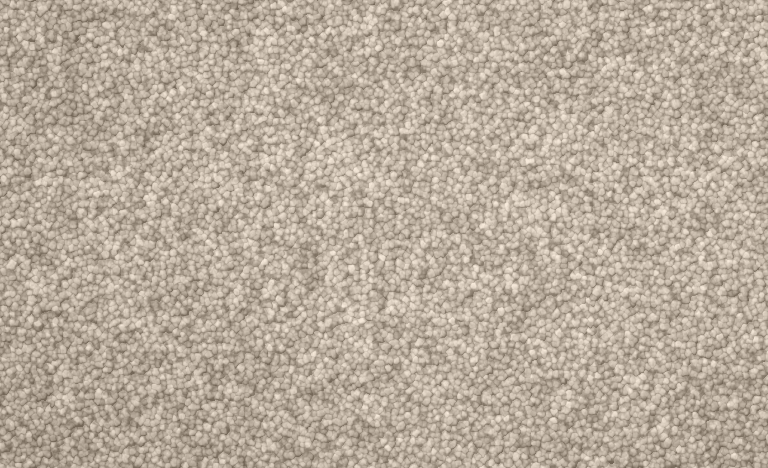
Give the GLSL for this texture, as a WebGL 1 fragment shader.

```glsl
precision highp float;
// Cut-pile carpet in warm beige: small ragged tufts that overlap each other.
// Each tuft is a dome of random height; the tallest shows through, the hollows
// between fall dark. Fibre noise roughens it, a broad falloff lights the room.

uniform vec2 u_resolution;

const vec3 SHADOW_BEIGE = vec3(0.56, 0.51, 0.45);
const vec3 LIGHT_BEIGE = vec3(0.87, 0.82, 0.76);
const float TUFTS_PER_HEIGHT = 90.0;
const float JITTER = 0.95;
const float WARP = 0.42;             // raggedness of tuft outlines, in tufts
const float HEIGHT_SPREAD = 0.45;    // difference between short and tall tufts
const float DOME_CURVE = 1.3;
const float OVERLAP_SHARPNESS = 12.0;
const float HOLLOW_LEVEL = -0.35;
const float CREST_LEVEL = 0.30;
const float BASE_TONE = 0.55;
const float TUFT_VARIATION = 0.48;
const float HOLLOW_DEPTH = 0.62;
const float HOLLOW_MEAN = 0.54;
const float RELIEF = 0.36;
const float FIBRE_CONTRAST = 0.40;
const float CLUMP_CONTRAST = 0.24;
const float PATCH_CONTRAST = 0.05;
const vec2 LIGHT_DIRECTION = vec2(-0.55, 0.83);
const vec2 GLOW_CENTRE = vec2(0.62, 0.60);
const float GLOW_GAIN = 0.075;
const float GLOW_FALLOFF = 0.40;

float hash(vec2 p) {
  vec3 q = fract(vec3(p.xyx) * 0.1031);
  q += dot(q, q.yzx + 33.33);
  return fract((q.x + q.y) * q.z);
}

vec2 hash2(vec2 p) {
  return vec2(hash(p + 17.0), hash(p + 151.0));
}

float valueNoise(vec2 p) {
  vec2 cell = floor(p);
  vec2 f = fract(p);
  f = f * f * (3.0 - 2.0 * f);
  float low = mix(hash(cell), hash(cell + vec2(1.0, 0.0)), f.x);
  float high = mix(hash(cell + vec2(0.0, 1.0)), hash(cell + 1.0), f.x);
  return mix(low, high, f.y);
}

// Soft maximum of overlapping domes: own shade, side lighting and dark hollows
float tuftTone(vec2 p) {
  vec2 cell = floor(p);
  float weightSum = 0.0;
  float shadeSum = 0.0;
  for (int j = -1; j <= 1; j++) {
    for (int i = -1; i <= 1; i++) {
      vec2 id = cell + vec2(float(i), float(j));
      vec2 d = p - id - 0.5 - JITTER * (hash2(id) - 0.5);
      float height = HEIGHT_SPREAD * hash(id + 233.0) - DOME_CURVE * dot(d, d);
      float weight = exp(OVERLAP_SHARPNESS * height);
      float shade = TUFT_VARIATION * (hash(id + 71.0) - 0.5)
                  + RELIEF * dot(d, LIGHT_DIRECTION);
      weightSum += weight;
      shadeSum += weight * shade;
    }
  }
  float surface = log(weightSum) / OVERLAP_SHARPNESS;
  float exposure = smoothstep(HOLLOW_LEVEL, CREST_LEVEL, surface);
  return shadeSum / weightSum + HOLLOW_DEPTH * (exposure - HOLLOW_MEAN);
}

// Clumps of leaning pile, slightly drawn out along a rising diagonal
float clumpTone(vec2 p) {
  vec2 slanted = vec2(0.8 * p.x + 0.6 * p.y, 0.8 * p.y - 0.6 * p.x);
  float clumps = valueNoise(slanted * vec2(0.36, 0.50) + 40.0);
  float patches = valueNoise(slanted * vec2(0.07, 0.11) + 90.0);
  return CLUMP_CONTRAST * (clumps - 0.5) + PATCH_CONTRAST * (patches - 0.5);
}

void main() {
  vec2 uv = gl_FragCoord.xy / u_resolution;
  vec2 p = gl_FragCoord.xy / u_resolution.y * TUFTS_PER_HEIGHT;

  vec2 bend = vec2(valueNoise(p * 1.7 + 5.0), valueNoise(p * 1.7 + 63.0)) - 0.5;
  float fibres = 0.6 * valueNoise(p * vec2(2.3, 1.9) + 11.0)
               + 0.4 * valueNoise(p * vec2(4.1, 3.5) + 29.0) - 0.5;
  vec2 fromGlow = uv - GLOW_CENTRE;

  float tone = BASE_TONE
             + tuftTone(p + WARP * bend)
             + clumpTone(p)
             + FIBRE_CONTRAST * fibres
             + GLOW_GAIN - GLOW_FALLOFF * dot(fromGlow, fromGlow);

  vec3 colour = mix(SHADOW_BEIGE, LIGHT_BEIGE, clamp(tone, -0.35, 1.3));
  gl_FragColor = vec4(colour, 1.0);
}
```
